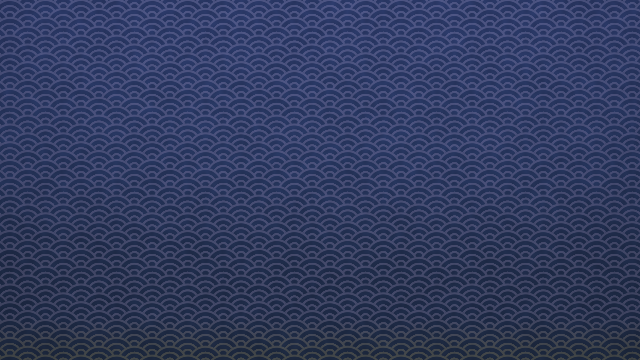
A Shadertoy shader for this pattern:

```glsl
// Draws overlapping seigaiha wave scales in dusky blue, darkening toward the base.

const float SCALES_ACROSS = 18.0;
const float RADIUS = 0.5;             // in scale widths
const float ROW_STEP = 0.5 * RADIUS;  // vertical distance between rows
const float RING_GAP = RADIUS / 3.0;
const float LINE_WIDTH = 0.061;
const vec2 PATTERN_OFFSET = vec2(0.28, 0.156);

vec2 hash2(vec2 cell) {
    vec2 q = vec2(dot(cell, vec2(127.1, 311.7)), dot(cell, vec2(269.5, 183.3)));
    return fract(sin(q) * 43758.5);
}

// Distance to the nearest scattered point
float cellular(vec2 p) {
    vec2 cell = floor(p);
    float nearest = 2.0;
    for (int y = -1; y <= 1; y++) {
        for (int x = -1; x <= 1; x++) {
            vec2 neighbor = cell + vec2(x, y);
            nearest = min(nearest, length(neighbor + hash2(neighbor) - p));
        }
    }
    return nearest;
}

// Three concentric lines, each ending at a multiple of the ring gap
float ringMask(float dist, float pixel) {
    float center = (floor(dist / RING_GAP) + 1.0) * RING_GAP - 0.5 * LINE_WIDTH;
    float edge = abs(dist - center) - 0.5 * LINE_WIDTH;
    return 1.0 - smoothstep(-0.5 * pixel, 0.5 * pixel, edge);
}

// Layers the rows from back to front, the lowest row in front
float waveMask(vec2 p, float pixel) {
    float frontRow = floor((p.y - RADIUS) / ROW_STEP);
    float mask = 0.0;
    for (int k = 4; k >= 0; k--) {
        float row = frontRow + float(k);
        float shift = 0.5 * mod(row, 2.0);
        vec2 local = vec2(fract(p.x - shift + 0.5) - 0.5, p.y - row * ROW_STEP);
        float dist = length(local);
        float cover = 1.0 - smoothstep(-0.5 * pixel, 0.5 * pixel, dist - RADIUS);
        mask = mix(mask, ringMask(min(dist, RADIUS - 0.001), pixel), cover);
    }
    return mask;
}

// Vertical ramp through four colors
vec3 ramp(float y, vec3 bottom, vec3 low, vec3 middle, vec3 top) {
    vec3 color = mix(bottom, low, smoothstep(0.0, 0.14, y));
    color = mix(color, middle, smoothstep(0.15, 0.65, y));
    return mix(color, top, smoothstep(0.55, 1.0, y));
}

// Faint cloudy wear, centered on zero
float wear(vec2 p) {
    float waves = sin(p.x * 2.3 + 2.0 * sin(p.y * 1.7)) * sin(p.y * 2.7 + sin(p.x * 1.9));
    return 0.25 * waves + cellular(p * 5.0) - 0.45;
}

void mainImage(out vec4 fragColor, in vec2 fragCoord) {
    vec2 uv = fragCoord / iResolution.xy;
    float pixel = SCALES_ACROSS / iResolution.x;
    vec2 p = fragCoord * pixel;

    vec3 ground = ramp(uv.y, vec3(0.110, 0.155, 0.240), vec3(0.115, 0.165, 0.275),
                       vec3(0.150, 0.210, 0.370), vec3(0.162, 0.217, 0.395));
    vec3 line = ramp(uv.y, vec3(0.26, 0.275, 0.28), vec3(0.26, 0.28, 0.40),
                     vec3(0.29, 0.315, 0.48), vec3(0.30, 0.33, 0.51));

    // Wear affects the ground more than the lines
    float stain = wear(p);
    ground *= 1.0 + 0.12 * stain;
    line *= 1.0 + 0.06 * stain;

    vec3 color = mix(ground, line, waveMask(p - PATTERN_OFFSET, pixel));

    // Soft shade toward the left and right sides
    float side = abs(uv.x - 0.5) * 2.0;
    color *= 1.01 - 0.08 * side * side * side;

    fragColor = vec4(color, 1.0);
}
```
